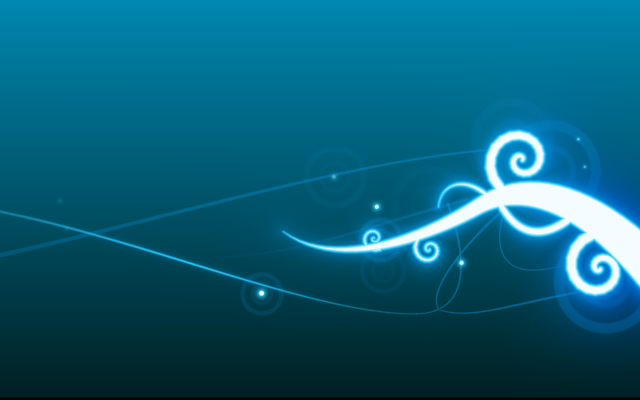
Reproduce this background procedurally as a WebGL 2 fragment shader.

```glsl
#version 300 es
precision highp float;

#define ASPECT 1.6
#define CURVE_STEPS 20
#define SPIRAL_STEPS 30
#define SPIRAL_SWEEP 11.0
#define GLOW_REACH 0.014
#define HAZE_REACH 0.065
#define SKY_TOP vec3(0.0, 0.53, 0.69)
#define SKY_BOTTOM vec3(0.0, 0.12, 0.13)
#define CYAN vec3(0.15, 0.80, 0.98)
#define AZURE vec3(0.02, 0.60, 0.92)
#define BLUE vec3(0.0, 0.33, 0.85)
#define WHITE vec3(0.96, 0.99, 1.0)

uniform vec2 u_resolution;
out vec4 fragColor;

// Rings: centre, radius, opacity
const vec4 RINGS[8] = vec4[8](
    vec4(1.375, 0.573, 0.127, 0.22), vec4(1.515, 0.296, 0.130, 0.25),
    vec4(0.838, 0.558, 0.079, 0.07), vec4(0.655, 0.265, 0.054, 0.15),
    vec4(0.952, 0.400, 0.056, 0.20), vec4(1.281, 0.650, 0.104, 0.08),
    vec4(0.958, 0.323, 0.058, 0.08), vec4(1.077, 0.485, 0.100, 0.05));

// Sparks: centre, radius, strength
const vec4 SPARKS[8] = vec4[8](
    vec4(0.654, 0.267, 0.0085, 1.0), vec4(0.942, 0.483, 0.007, 1.0),
    vec4(1.154, 0.343, 0.0075, 0.9), vec4(0.835, 0.558, 0.006, 0.5),
    vec4(1.446, 0.652, 0.004, 0.6), vec4(1.462, 0.583, 0.004, 0.5),
    vec4(0.150, 0.498, 0.005, 0.15), vec4(0.167, 0.429, 0.005, 0.15));

// Spirals: centre, radius signed by turning direction, start angle
const vec4 SPIRALS[4] = vec4[4](
    vec4(1.304, 0.600, -0.0875, 4.05), vec4(1.500, 0.329, 0.095, 1.1),
    vec4(0.935, 0.404, -0.031, 5.2), vec4(1.073, 0.377, 0.040, 2.0));

// Distance to a segment, and the position along it
vec2 segment(vec2 p, vec2 a, vec2 b) {
    vec2 ab = b - a;
    float h = clamp(dot(p - a, ab) / dot(ab, ab), 0.0, 1.0);
    return vec2(length(p - a - ab * h), h);
}

vec2 bezier(vec2 a, vec2 b, vec2 c, vec2 d, float t) {
    float s = 1.0 - t;
    return s * s * s * a + 3.0 * s * t * (s * b + t * c) + t * t * t * d;
}

// Signed distance to a tapered curve, and the position along it
vec2 stroke(vec2 p, vec2 a, vec2 b, vec2 c, vec2 d, float w0, float w1) {
    vec2 nearest = vec2(9.0, 0.0), start = a;
    for (int i = 1; i <= CURVE_STEPS; i++) {
        vec2 end = bezier(a, b, c, d, float(i) / float(CURVE_STEPS));
        vec2 s = segment(p, start, end);
        float t = (float(i - 1) + s.y) / float(CURVE_STEPS);
        float dist = s.x - mix(w0, w1, t);
        if (dist < nearest.x) nearest = vec2(dist, t);
        start = end;
    }
    return nearest;
}

vec2 spiralPoint(vec4 s, float t) {
    float angle = s.w + sign(s.z) * SPIRAL_SWEEP * t;
    return s.xy + abs(s.z) * pow(1.0 - t, 1.4) * vec2(cos(angle), sin(angle));
}

float spiral(vec2 p, vec4 s) {
    float nearest = 9.0;
    vec2 start = spiralPoint(s, 0.0);
    for (int i = 1; i <= SPIRAL_STEPS; i++) {
        float t = 0.93 * float(i) / float(SPIRAL_STEPS);
        vec2 end = spiralPoint(s, t);
        float width = 0.165 * abs(s.z) * mix(1.0, 0.45, t);
        nearest = min(nearest, segment(p, start, end).x - width);
        start = end;
    }
    return nearest;
}

float cover(float dist, float soft) {
    return smoothstep(soft, -soft, dist);
}

void main() {
    vec2 p = gl_FragCoord.xy / u_resolution * vec2(ASPECT, 1.0);
    float px = 1.0 / u_resolution.y;
    vec3 col = mix(SKY_BOTTOM, SKY_TOP, p.y);

    // Double rings
    for (int i = 0; i < 8; i++) {
        vec4 ring = RINGS[i];
        float r = length(p - ring.xy) / ring.z;
        float soft = 1.5 * px / ring.z;
        float band = cover(abs(r - 0.9) - 0.1, soft) + 0.7 * cover(abs(r - 0.45) - 0.06, soft);
        col = mix(col, AZURE, ring.w * (band + 0.25 * exp(-r * r * 2.0)));
    }

    // Wide pale ribbons
    vec2 rise = stroke(p, vec2(0.0, 0.362), vec2(0.417, 0.454), vec2(0.917, 0.608), vec2(1.25, 0.627), 0.0055, 0.002);
    vec2 drift = stroke(p, vec2(0.5, 0.358), vec2(0.729, 0.35), vec2(0.917, 0.437), vec2(1.167, 0.5), 0.002, 0.004);
    col = mix(col, AZURE, mix(0.22, 0.45, rise.y) * cover(rise.x, px));
    col = mix(col, AZURE, 0.3 * drift.y * cover(drift.x, px));

    // Bright falling thread
    vec2 fall = stroke(p, vec2(0.0, 0.471), vec2(0.375, 0.396), vec2(0.792, 0.212), vec2(1.042, 0.215), 0.003, 0.0012);
    float gleam = exp(-pow((fall.y - 0.43) / 0.28, 2.0));
    col = mix(col, AZURE, 0.35 * gleam * exp(-max(fall.x, 0.0) / 0.005));
    col = mix(col, CYAN, mix(0.3, 0.95, gleam) * cover(fall.x, px));

    // Looping threads
    float loops = stroke(p, vec2(1.042, 0.215), vec2(1.19, 0.22), vec2(1.16, 0.38), vec2(1.12, 0.49), 0.001, 0.003).x;
    loops = min(loops, stroke(p, vec2(1.5, 0.279), vec2(1.292, 0.246), vec2(1.187, 0.198), vec2(1.098, 0.225), 0.003, 0.001).x);
    loops = min(loops, stroke(p, vec2(1.098, 0.225), vec2(1.062, 0.27), vec2(1.167, 0.396), vec2(1.262, 0.479), 0.001, 0.003).x);
    loops = min(loops, stroke(p, vec2(1.262, 0.479), vec2(1.229, 0.375), vec2(1.25, 0.281), vec2(1.437, 0.346), 0.0015, 0.001).x);
    col = mix(col, AZURE, 0.5 * cover(loops, px));

    // Branch with its curls
    float branch = stroke(p, vec2(0.708, 0.421), vec2(0.833, 0.329), vec2(1.042, 0.392), vec2(1.198, 0.485), 0.0, 0.021).x;
    branch = min(branch, stroke(p, vec2(1.198, 0.485), vec2(1.302, 0.548), vec2(1.458, 0.521), vec2(1.635, 0.323), 0.021, 0.054).x);
    branch = min(branch, stroke(p, vec2(1.096, 0.483), vec2(1.104, 0.552), vec2(1.177, 0.558), vec2(1.229, 0.5), 0.001, 0.008).x);
    branch = min(branch, stroke(p, vec2(1.25, 0.49), vec2(1.302, 0.396), vec2(1.375, 0.406), vec2(1.442, 0.469), 0.010, 0.012).x);
    for (int i = 0; i < 4; i++) branch = min(branch, spiral(p, SPIRALS[i]));

    // Haze, glow, rim and white core
    float outside = max(branch, 0.0);
    float toRight = smoothstep(1.15, 1.6, p.x);
    col = mix(col, mix(AZURE, BLUE, toRight), mix(0.12, 0.8, toRight) * exp(-outside / HAZE_REACH));
    col = mix(col, AZURE, mix(0.3, 0.8, smoothstep(0.7, 1.0, p.x)) * exp(-outside / GLOW_REACH));
    col = mix(col, CYAN, smoothstep(0.005, -0.002, branch));
    col = mix(col, WHITE, smoothstep(0.001, -0.007, branch));

    // Sparks
    for (int i = 0; i < 8; i++) {
        vec4 spark = SPARKS[i];
        float r = length(p - spark.xy) / spark.z;
        col = mix(col, CYAN, spark.w * exp(-0.5 * r * r));
        col = mix(col, WHITE, spark.w * spark.w * smoothstep(1.0, 0.4, r));
    }

    // Dark lower edge
    col *= mix(0.15, 1.0, smoothstep(0.004, 0.008, p.y));
    fragColor = vec4(col, 1.0);
}
```
